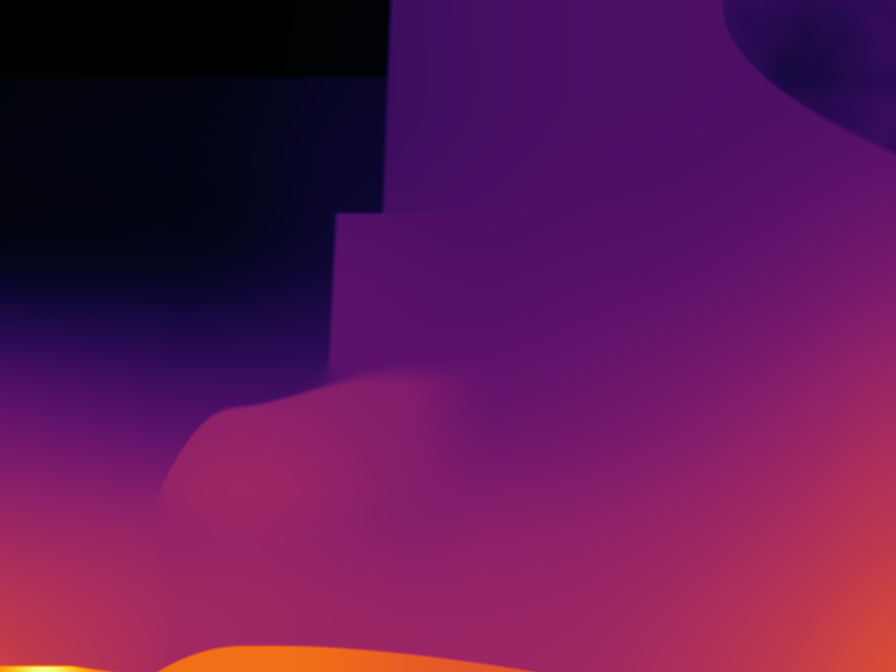
A Shadertoy shader for this texture map:

```glsl
// Draws a heat-coloured depth map: a dark recess, a tall panel, a rounded mound and a glowing lower rim.

// Polynomial heat ramp: black, violet, magenta, orange, pale yellow
vec3 heatRamp(float t) {
    const vec3 c0 = vec3(0.0002, 0.0017, -0.0195);
    const vec3 c1 = vec3(0.1065, 0.5640, 3.9327);
    const vec3 c2 = vec3(11.6025, -3.9729, -15.9424);
    const vec3 c3 = vec3(-41.7040, 17.4364, 44.3541);
    const vec3 c4 = vec3(77.1629, -33.4024, -81.8073);
    const vec3 c5 = vec3(-71.3194, 32.6261, 73.2095);
    const vec3 c6 = vec3(25.1311, -12.2427, -23.0703);
    return c0 + t * (c1 + t * (c2 + t * (c3 + t * (c4 + t * (c5 + t * c6)))));
}

// Soft step centred on an edge
float above(float value, float edge, float blur) {
    return smoothstep(edge - blur, edge + blur, value);
}

float glow(vec2 p, vec2 centre, vec2 size) {
    vec2 q = (p - centre) / size;
    return exp(-dot(q, q));
}

// Smooth curve through six evenly spaced levels, x in 0..1
float curve(float x, float level[6]) {
    float s = clamp(x, 0.0, 1.0) * 5.0;
    int i = min(int(s), 4);
    float f = s - float(i);
    float a = level[max(i - 1, 0)], b = level[i];
    float c = level[i + 1], d = level[min(i + 2, 5)];
    return b + 0.5 * f * (c - a + f * (2.0 * a - 5.0 * b + 4.0 * c - d
         + f * (3.0 * (b - c) + d - a)));
}

// Gradient noise
vec2 hashGradient(vec2 cell) {
    float angle = 6.2832 * fract(sin(dot(cell, vec2(127.1, 311.7))) * 43758.5);
    return vec2(cos(angle), sin(angle));
}

float gradientNoise(vec2 p) {
    vec2 i = floor(p), f = fract(p);
    vec2 u = f * f * f * (f * (f * 6.0 - 15.0) + 10.0);
    vec2 e = vec2(0.0, 1.0);
    float low = mix(dot(hashGradient(i), f), dot(hashGradient(i + e.yx), f - e.yx), u.x);
    float high = mix(dot(hashGradient(i + e), f - e), dot(hashGradient(i + 1.0), f - 1.0), u.x);
    return mix(low, high, u.y);
}

// Recess at the left, with a black band along its top
float recessHeat(vec2 p) {
    float left = curve(p.y, float[6](0.02, 0.02, 0.045, 0.265, 0.435, 0.54));
    float middle = curve(p.y, float[6](0.02, 0.025, 0.045, 0.22, 0.405, 0.44));
    float right = curve(p.y, float[6](0.05, 0.06, 0.085, 0.21, 0.40, 0.42));
    float heat = mix(mix(left, middle, clamp(p.x / 0.2, 0.0, 1.0)),
                     right, smoothstep(0.2, 0.42, p.x));
    return heat * mix(0.2, 1.0, above(p.y, 0.115, 0.005));
}

// Broad surface at the right, warming toward the lower corner
float panelHeat(vec2 p) {
    float a = curve(p.y, float[6](0.185, 0.187, 0.225, 0.275, 0.385, 0.42));
    float b = curve(p.y, float[6](0.22, 0.222, 0.245, 0.29, 0.38, 0.42));
    float c = curve(p.y, float[6](0.225, 0.23, 0.265, 0.345, 0.425, 0.475));
    float d = curve(p.y, float[6](0.235, 0.255, 0.33, 0.43, 0.51, 0.59));
    float across = clamp((p.x - 0.4) / 0.6, 0.0, 1.0);
    float heat = curve(across, float[6](a, mix(a, b, 0.6), mix(b, c, 0.2),
                                        mix(b, c, 0.8), mix(c, d, 0.4), d));
    float box = above(p.y, 0.317, 0.004) * (1.0 - smoothstep(0.37, 0.56, p.x));
    return heat + 0.032 * box * (1.0 - smoothstep(0.4, 0.62, p.y));
}

// Stepped left side of the panel, dissolving near the ground
float panelMask(vec2 p) {
    float blur = mix(0.004, 0.1, smoothstep(0.53, 0.64, p.y));
    float upper = above(p.x, 0.436 - 0.028 * p.y, blur);
    float lower = above(p.x, 0.387 - 0.037 * p.y, blur);
    return mix(upper, lower, above(p.y, 0.317, 0.004));
}

float moundMask(vec2 p) {
    float shoulder = 1.0 - clamp((p.x - 0.173) / 0.09, 0.0, 1.0);
    float top = 0.557 + 0.05 * (1.0 - smoothstep(0.25, 0.44, p.x))
              + 0.14 * shoulder * shoulder;
    float blur = mix(0.005, 0.025, smoothstep(0.34, 0.48, p.x));
    float sides = smoothstep(0.163, 0.185, p.x) * (1.0 - smoothstep(0.44, 0.56, p.x));
    return above(p.y, top, blur) * sides * (1.0 - smoothstep(0.72, 0.9, p.y));
}

// Mottled opening in the upper right corner
float openingHeat(vec2 p) {
    float shade = glow(p, vec2(0.9, 0.09), vec2(0.065, 0.085));
    return 0.172 - 0.07 * shade + 0.025 * gradientNoise(p * vec2(28.0, 21.0));
}

void mainImage(out vec4 fragColor, in vec2 fragCoord) {
    vec2 p = fragCoord / iResolution.xy;
    p.y = 1.0 - p.y; // depth below the top edge

    float heat = mix(recessHeat(p), panelHeat(p), panelMask(p));
    float mound = 0.355 + 0.07 * glow(p, vec2(0.27, 0.75), vec2(0.14, 0.15));
    heat = mix(heat, mound, moundMask(p));

    float openingEdge = 0.229 * sqrt(max(p.x - 0.805, 0.0) / 0.195);
    float opening = above(openingEdge, p.y, 0.006) * above(p.x, 0.807, 0.004);
    heat = mix(heat, openingHeat(p), opening);

    // Glowing rim: a wide orange swell and a yellow sliver
    float rise = 1.0 - clamp((p.x - 0.172) / 0.1, 0.0, 1.0);
    float swell = 0.961 + 0.042 * rise * rise + 0.033 * pow(max(p.x - 0.32, 0.0) / 0.25, 1.6);
    heat = mix(heat, mix(0.69, 0.62, smoothstep(0.3, 0.56, p.x)), above(p.y, swell, 0.003));
    float sliver = 0.991 + 0.2 * max(p.x - 0.08, 0.0);
    float yellow = 0.7 + 0.28 * exp(-pow((p.x - 0.05) / 0.045, 2.0));
    heat = mix(heat, yellow, above(p.y, sliver, 0.003));

    fragColor = vec4(clamp(heatRamp(heat), 0.0, 1.0), 1.0);
}
```
